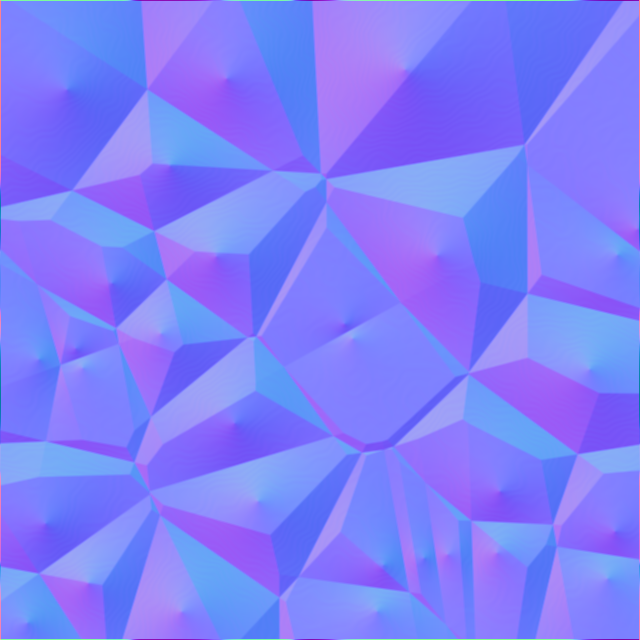
Reproduce this texture map procedurally as a Shadertoy shader.

```glsl
// Tangent-space normal map of a faceted cellular relief.
// Height is the distance to the second nearest of the scattered seeds minus that
// to the nearest; a wrapping Sobel filter turns it into normals with hard seams.

#define COLUMNS 6             // seed strata across
#define ROWS 5                // seed strata upward
#define JITTER 2.6            // seed scatter, in strata
#define SEED 17u              // layout variant
#define STRENGTH 0.19         // steepness of the relief
#define TEXEL (1.0 / 512.0)   // filter step, in canvas units
#define RIPPLE_HEIGHT 0.00018 // faint terracing of the slopes
#define RIPPLE_COUNT 50.0     // terraces per unit of height
#define WARP_SCALE 28.0       // frequency of the terrace warping
#define WARP_AMOUNT 1.8       // warping, in terraces

const float TAU = 6.2831853;

// Integer hash: two uniform values in 0..1
vec2 hash2(ivec2 cell) {
    uvec2 v = uvec2(cell + 64) + SEED * uvec2(101u, 37u);
    v = v * 1664525u + 1013904223u;
    v.x += v.y * 1664525u;
    v.y += v.x * 1664525u;
    v ^= v >> 16u;
    v.x += v.y * 1664525u;
    v.y += v.x * 1664525u;
    v ^= v >> 16u;
    return vec2(v & 0xffffu) / 65535.0;
}

// Contribution of one lattice corner to the gradient noise
float cornerSlope(ivec2 cell, ivec2 corner, vec2 f) {
    float angle = TAU * hash2(cell + corner + 200).x;
    return dot(vec2(cos(angle), sin(angle)), f - vec2(corner));
}

float gradientNoise(vec2 p) {
    ivec2 cell = ivec2(floor(p));
    vec2 f = fract(p);
    vec2 u = f * f * f * (f * (f * 6.0 - 15.0) + 10.0);
    float low = mix(cornerSlope(cell, ivec2(0, 0), f),
                    cornerSlope(cell, ivec2(1, 0), f), u.x);
    float high = mix(cornerSlope(cell, ivec2(0, 1), f),
                     cornerSlope(cell, ivec2(1, 1), f), u.x);
    return mix(low, high, u.y);
}

// Second nearest minus nearest seed distance
float facetHeight(vec2 p) {
    float nearest = 1e3, second = 1e3;
    for (int i = 0; i < COLUMNS * ROWS; i++) {
        ivec2 cell = ivec2(i % COLUMNS, i / COLUMNS);
        vec2 offset = 0.5 + JITTER * (hash2(cell) - 0.5);
        // Seeds thrown off the canvas come back on the far side
        vec2 seed = fract((vec2(cell) + offset) / vec2(COLUMNS, ROWS));
        float d = distance(p, seed);
        second = min(second, max(nearest, d));
        nearest = min(nearest, d);
    }
    return second - nearest;
}

// Facets plus faint wavy terraces that follow their contours
float reliefHeight(vec2 p) {
    float h = facetHeight(p);
    float warp = WARP_AMOUNT * gradientNoise(p * WARP_SCALE);
    return h + RIPPLE_HEIGHT * sin(TAU * (h * RIPPLE_COUNT + warp));
}

void mainImage(out vec4 fragColor, in vec2 fragCoord) {
    vec2 uv = fragCoord / iResolution.xy;

    // Sobel slope; the relief does not tile, so wrapping makes the rim steep
    vec2 slope = vec2(0.0);
    for (int j = -1; j <= 1; j++) {
        for (int i = -1; i <= 1; i++) {
            vec2 tap = vec2(i, j);
            float h = reliefHeight(fract(uv + tap * TEXEL));
            slope += h * tap * (2.0 - abs(tap.yx));
        }
    }
    slope /= 8.0 * TEXEL;

    // Pack the normal into colour
    vec3 normal = normalize(vec3(STRENGTH * slope * vec2(1.0, -1.0), 1.0));
    fragColor = vec4(0.5 + 0.5 * normal, 1.0);
}
```
